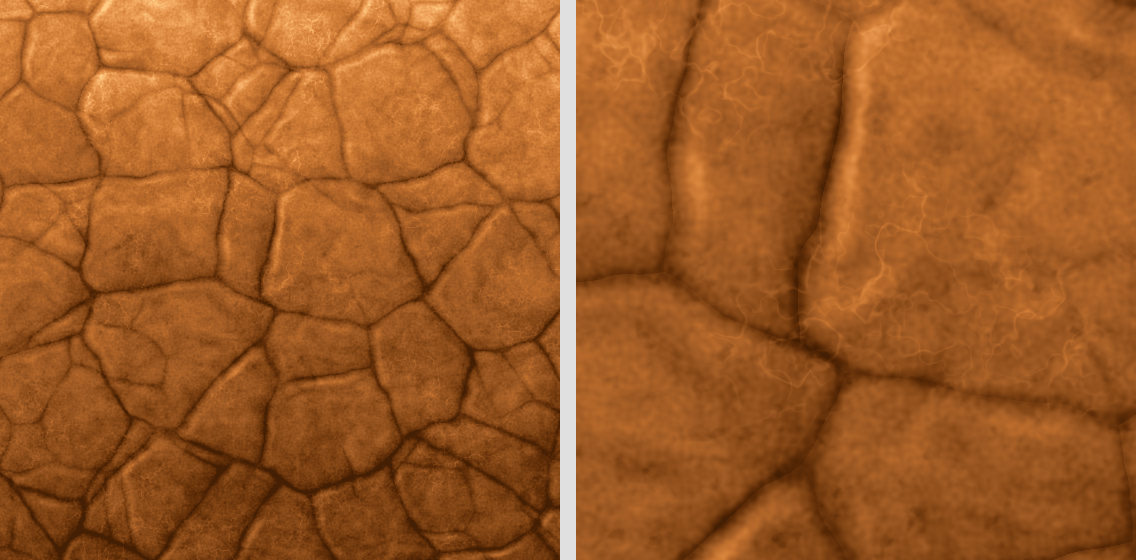
Left, the full canvas; right, a detail of the centre.
A three.js fragment shader for this texture:

```glsl
// Weathered amber stone wall: angular, cracked blocks lit from the upper left.
varying vec2 vUv;

const vec2 LIGHT_DIR = vec2(-0.75, 0.66);
const vec2 STONES_ACROSS = vec2(5.6, 6.2);

vec2 hash2(vec2 p) {
  vec3 q = fract(p.xyx * vec3(0.1031, 0.1030, 0.0973));
  q += dot(q, q.yzx + 33.33);
  return fract((q.xx + q.yz) * q.zy);
}

float cornerSlope(vec2 cell, vec2 corner, vec2 f) {
  return dot(hash2(cell + corner) * 2.0 - 1.0, f - corner);
}

float gradientNoise(vec2 p) {
  vec2 cell = floor(p);
  vec2 f = fract(p);
  vec2 u = f * f * f * (f * (f * 6.0 - 15.0) + 10.0);
  float low = mix(cornerSlope(cell, vec2(0.0), f), cornerSlope(cell, vec2(1.0, 0.0), f), u.x);
  float high = mix(cornerSlope(cell, vec2(0.0, 1.0), f), cornerSlope(cell, vec2(1.0), f), u.x);
  return mix(low, high, u.y);
}

float fbm(vec2 p) {
  float sum = 0.0;
  float amplitude = 1.0;
  for (int i = 0; i < 4; i++) {
    sum += amplitude * gradientNoise(p);
    p = mat2(1.6, 1.2, -1.2, 1.6) * p + 17.3;
    amplitude *= 0.5;
  }
  return sum;
}

// Weighted Voronoi stones: x = edge distance, y = edge facing the light, z = stone id
vec3 stones(vec2 p, float sizeSpread) {
  const float SHARPNESS = 45.0;
  vec2 base = floor(p);
  vec2 nearSite = vec2(0.0);
  vec2 nearCell = base;
  float nearest = 100.0;
  for (int j = -2; j <= 2; j++) {
    for (int i = -2; i <= 2; i++) {
      vec2 cell = base + vec2(float(i), float(j));
      vec2 site = cell + hash2(cell) - p;
      float power = dot(site, site) - sizeSpread * hash2(cell + 51.7).x;
      if (power < nearest) {
        nearest = power;
        nearSite = site;
        nearCell = cell;
      }
    }
  }
  // Blend the distances to all borders so that corners come out slightly rounded
  float total = 0.0001;
  float softTotal = 0.0001;
  vec2 normal = vec2(0.0);
  for (int j = -2; j <= 2; j++) {
    for (int i = -2; i <= 2; i++) {
      vec2 cell = base + vec2(float(i), float(j));
      vec2 site = cell + hash2(cell) - p;
      float power = dot(site, site) - sizeSpread * hash2(cell + 51.7).x;
      float span = length(site - nearSite);
      if (span > 0.001) {
        float gap = (power - nearest) / (2.0 * span);
        float share = exp(-0.4 * SHARPNESS * gap);
        total += exp(-SHARPNESS * gap);
        softTotal += share;
        normal += share * (site - nearSite) / span;
      }
    }
  }
  float edge = max(-log(total) / SHARPNESS, 0.0);
  return vec3(edge, dot(normal / softTotal, LIGHT_DIR), hash2(nearCell + 9.2).y);
}

// Thin dark crack, soft shadow beside it and a worn bright rim on the lit side
float relief(vec3 stone, float width, float depth, float wear) {
  float crack = -1.0 * depth * exp(-pow(stone.x / width, 2.0));
  float shadow = -0.8 * depth * exp(-stone.x / (width * 2.8));
  float band = exp(-pow((stone.x - width * 3.2) / (width * 1.4), 2.0));
  float rim = band * max(stone.y + 0.2, 0.0) * wear;
  float slope = 0.35 * stone.y * exp(-stone.x / (width * 7.0));
  return crack + shadow + rim + slope;
}

float vein(vec2 p, float width) {
  return 1.0 - smoothstep(0.0, width, abs(fbm(p)));
}

vec3 amber(float tone) {
  vec3 c = mix(vec3(0.27, 0.12, 0.01), vec3(0.38, 0.18, 0.03), clamp(tone + 1.0, 0.0, 1.0));
  c = mix(c, vec3(0.51, 0.27, 0.08), clamp(tone, 0.0, 1.0));
  c = mix(c, vec3(0.62, 0.35, 0.14), clamp(tone - 1.0, 0.0, 1.0));
  c = mix(c, vec3(0.73, 0.42, 0.17), clamp(tone - 2.0, 0.0, 1.0));
  c = mix(c, vec3(0.84, 0.51, 0.23), clamp(tone - 3.0, 0.0, 1.0));
  c = mix(c, vec3(0.94, 0.64, 0.36), clamp(tone - 4.0, 0.0, 1.0));
  return mix(c, vec3(1.0, 0.80, 0.52), clamp(tone - 5.0, 0.0, 1.0));
}

void main() {
  vec2 warp = vec2(fbm(vUv * 5.0), fbm(vUv * 5.0 + 40.0));
  vec2 p = vUv * STONES_ACROSS + 0.2 * warp + 3.0;
  vec3 block = stones(p, 0.75);
  vec3 chip = stones(p * 1.3 + 20.0, 0.7);
  float wear = max(0.75 + 2.2 * gradientNoise(vUv * 13.0), 0.0);
  float depth = 0.95 + 1.2 * gradientNoise(vUv * 9.0 + 70.0);

  // Light falls from the top; blocks bulge and some are split into chips
  float tone = 0.5 + 3.0 * vUv.y + 0.7 * vUv.y * vUv.y * vUv.y;
  tone += 0.45 * (block.z - 0.5) + 0.3 * smoothstep(0.0, 0.25, block.x);
  tone += relief(block, 0.024, depth, wear);
  float split = smoothstep(0.5, 0.75, block.z + 0.7 * gradientNoise(vUv * 6.0 + 8.0));
  tone += mix(0.12, 0.65, split) * relief(chip, 0.027, depth, wear);

  // Brushed patches, streaks and mottling
  tone += (0.9 + 0.4 * vUv.y) * fbm(vUv * vec2(6.0, 9.0) + 2.0 * warp + 60.0);
  tone += 0.75 * fbm(vUv * vec2(10.0, 34.0) + 4.0 * warp);
  tone += 0.75 * fbm(vUv * 42.0 + 11.0);

  // Pale mineral veins, dark pits and grain
  float veinPatch = smoothstep(-0.1, 0.3, fbm(vUv * 7.0 + 90.0));
  tone += 0.7 * veinPatch * vein(vUv * 17.0 + 5.0, 0.05);
  tone += 0.45 * veinPatch * vein(vUv * 31.0 + 45.0, 0.07);
  tone -= 0.4 * smoothstep(0.25, 0.5, fbm(vUv * 65.0 + 31.0));
  tone += 0.8 * gradientNoise(vUv * 210.0);

  gl_FragColor = vec4(amber(tone), 1.0);
}
```
